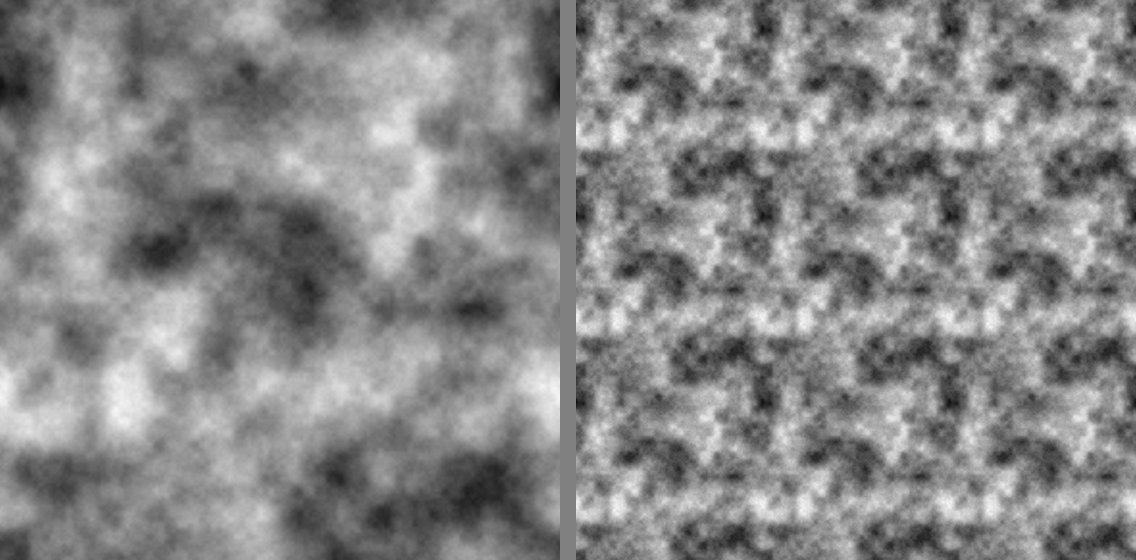
Left: one tile. Right: repeated 3 by 3.
This texture is drawn by a WebGL 1 fragment shader. Its source:

```glsl
precision highp float;
// Soft grey cloud texture that tiles in both directions.
// Octaves of wrapping value noise, each about twice as fine and half as strong,
// are summed around zero and then set to a mean grey and a contrast.

uniform vec2 u_resolution;

#define BASE_CELLS 7.0    // noise cells across the tile in the coarsest octave
#define OCTAVES 6
#define GAIN 0.555        // strength of each octave relative to the last
#define MEAN_GREY 0.557
#define CONTRAST 0.58
#define SEED 17.0

// Random value from 0 to 1 for a lattice point
float hash(vec2 point, float seed) {
  vec3 q = fract(vec3(point.xyx + seed * 3.17) * 0.1031);
  q += dot(q, q.yzx + 33.33);
  return fract((q.x + q.y) * q.z);
}

// Lattice value, repeating after a whole number of cells
float latticeValue(vec2 cell, float period, float seed) {
  return hash(floor(mod(cell + 0.5, period)), seed);
}

// Value noise with quintic blending
float wrappedNoise(vec2 p, float period, float seed) {
  vec2 cell = floor(p);
  vec2 f = p - cell;
  vec2 blend = f * f * f * (f * (f * 6.0 - 15.0) + 10.0);
  float lower = mix(latticeValue(cell, period, seed),
                    latticeValue(cell + vec2(1.0, 0.0), period, seed), blend.x);
  float upper = mix(latticeValue(cell + vec2(0.0, 1.0), period, seed),
                    latticeValue(cell + vec2(1.0, 1.0), period, seed), blend.x);
  return mix(lower, upper, blend.y);
}

// Sum of octaves, centred on zero
float clouds(vec2 uv) {
  float sum = 0.0;
  float amplitude = 1.0;
  float period = BASE_CELLS;
  for (int i = 0; i < OCTAVES; i++) {
    float n = wrappedNoise(uv * period, period, SEED + float(i) * 11.0);
    sum += amplitude * (n - 0.5);
    amplitude *= GAIN;
    // Whole periods whose lattice lines meet only at the tile edge,
    // where every octave is level and the join is smooth
    period = period * 2.0 - 1.0;
  }
  return sum;
}

void main() {
  vec2 uv = gl_FragCoord.xy / u_resolution;
  float grey = clamp(MEAN_GREY + CONTRAST * clouds(uv), 0.0, 1.0);
  gl_FragColor = vec4(vec3(grey), 1.0);
}
```
